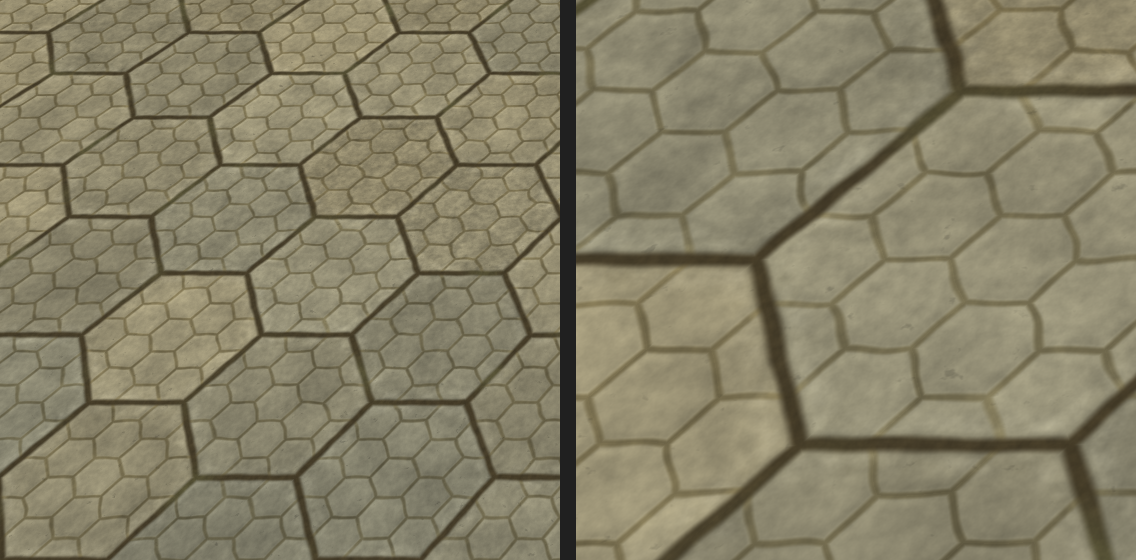
Left, the full canvas; right, a detail of the centre.
A WebGL 2 fragment shader for this texture:

```glsl
#version 300 es
precision highp float;
// Hexagonal paving seen at a slant: each slab carries a fine honeycomb relief.
// The canvas is projected onto the ground plane, where one hexagon function
// serves both slabs and relief; gradient noise adds stains, grit and wear.
uniform vec2 u_resolution;
out vec4 fragColor;

float hash(vec2 p) {
    vec3 q = fract(p.xyx * vec3(0.1031, 0.1030, 0.0973));
    q += dot(q, q.yzx + 33.33);
    return fract((q.x + q.y) * q.z);
}

float cornerSlope(vec2 corner, vec2 offset) {
    float angle = 6.2832 * hash(corner);
    return dot(vec2(cos(angle), sin(angle)), offset);
}

float gradientNoise(vec2 p) {
    vec2 i = floor(p), f = fract(p);
    vec2 u = f * f * f * (f * (f * 6.0 - 15.0) + 10.0);
    vec2 e = vec2(1, 0);
    return mix(mix(cornerSlope(i, f), cornerSlope(i + e.xy, f - e.xy), u.x),
               mix(cornerSlope(i + e.yx, f - e.yx), cornerSlope(i + e.xx, f - e.xx), u.x), u.y);
}

float fbm(vec2 p) {
    float sum = 0.0, amplitude = 1.0;
    for (int k = 0; k < 4; k++) {
        sum += amplitude * gradientNoise(p);
        p = mat2(1.6, 1.2, -1.2, 1.6) * p + 7.3;
        amplitude *= 0.6;
    }
    return sum;
}

// Offset from the centre of the nearest flat-topped hexagon (centres 1 apart)
vec2 hexOffset(vec2 p) {
    vec2 period = vec2(1.7320508, 1.0);
    vec2 a = p - period * round(p / period);
    vec2 b = p - 0.5 * period;
    b -= period * round(b / period);
    return dot(a, a) < dot(b, b) ? a : b;
}

float hexEdge(vec2 offset) {
    vec2 q = abs(offset);
    return 0.5 - max(q.y, dot(q, vec2(0.8660254, 0.5)));
}

// Slanted view: rows grow closer towards the top of the canvas
vec2 groundPlane(vec2 uv) {
    float row = (uv.y - 0.2812) / (0.1407 - 0.0492 * uv.y);
    float column = (uv.x * (1.0 + 0.0492 * row) - 0.496 - 0.0781 * row) / 0.2526;
    return vec2(0.8660254 * column, 0.5 * row);
}

void main() {
    vec2 uv = gl_FragCoord.xy / u_resolution;
    vec2 ground = groundPlane(uv);
    float blur = 0.007 + 0.5 * fwidth(ground.y);
    vec2 wobble = vec2(gradientNoise(ground * 9.0), gradientNoise(ground * 9.0 + 40.0));

    // Slab and its own character
    vec2 p = ground + 0.008 * wobble;
    vec2 slab = hexOffset(p);
    float slabEdge = hexEdge(slab);
    vec2 id = round((p - slab) * vec2(1.1547005, 2.0)) + 50.0;
    vec2 fromWorn = p - slab - vec2(0.25, 1.8);
    float wear = clamp(0.45 * hash(id + 3.0) + 0.8 * exp(-1.6 * dot(fromWorn, fromWorn)), 0.0, 1.0);

    // Honeycomb relief, four cells to a slab
    vec2 reliefPoint = 4.0 * (p + (0.007 + 0.013 * wear) * wobble.yx);
    vec2 cell = hexOffset(reliefPoint);
    float cellEdge = hexEdge(cell) * 0.25;
    vec2 cellId = round((reliefPoint - cell) * vec2(1.1547005, 2.0)) + 200.0;

    // Stone colour: warmer at the top, greyer towards the bottom
    float coolness = clamp(0.75 * hash(id) + 0.45 - 0.75 * uv.y, 0.0, 1.0);
    vec3 stone = mix(vec3(0.585, 0.55, 0.435), vec3(0.535, 0.525, 0.445), coolness);
    stone *= 0.93 + 0.14 * hash(id + 17.0) - 0.05 * wear;
    stone *= 0.98 + 0.05 * hash(cellId);

    // Stains, grit and rough worn patches
    float stain = fbm(ground * 3.5 + id * 1.7);
    float grit = fbm(ground * vec2(24.0, 20.0));
    float pits = fbm(ground * vec2(15.0, 17.0) + 90.0);
    stone *= 1.0 + 0.13 * stain + 0.075 * grit;
    stone *= 1.0 + wear * 0.17 * pits;
    stone *= 1.0 - 0.16 * smoothstep(0.5, 0.95, pits);

    // Fine grooves with a pale lip on the side facing the light
    float grooveStrength = (0.21 + 0.13 * gradientNoise(ground * 6.0 + 11.0)) * smoothstep(0.015, 0.05, slabEdge);
    float groove = 1.0 - smoothstep(0.002, 0.006 + blur, cellEdge);
    float lip = smoothstep(0.008, 0.02, cellEdge) * (1.0 - smoothstep(0.02, 0.045, cellEdge));
    stone *= 1.0 + 0.05 * lip * clamp(2.0 * (cell.y - cell.x), -1.0, 1.0);
    stone = mix(stone, stone * vec3(0.97, 0.94, 0.84), groove);
    stone *= 1.0 - grooveStrength * groove;

    // Scuffed pale rim of each slab
    float rim = smoothstep(0.02, 0.04, slabEdge) * (1.0 - smoothstep(0.045, 0.11, slabEdge));
    stone += rim * (0.025 + 0.07 * fbm(ground * 10.0 + 25.0)) * vec3(1.0, 1.0, 0.95);

    // Dark joints with uneven soil and a little moss
    float jointWidth = 0.014 + 0.005 * gradientNoise(ground * 4.0 + 60.0);
    float joint = 1.0 - smoothstep(jointWidth - 0.008, jointWidth + 0.006 + blur, slabEdge);
    float moss = smoothstep(0.0, 0.6, gradientNoise(ground * 2.5 + 31.0));
    vec3 soil = mix(vec3(0.25, 0.215, 0.14), vec3(0.34, 0.33, 0.21), moss);
    soil *= 1.0 + 0.15 * grit;
    stone *= 1.0 - 0.08 * (1.0 - smoothstep(0.01, 0.04, slabEdge));

    fragColor = vec4(clamp(mix(stone, soil, 0.93 * joint), 0.0, 1.0), 1.0);
}
```
